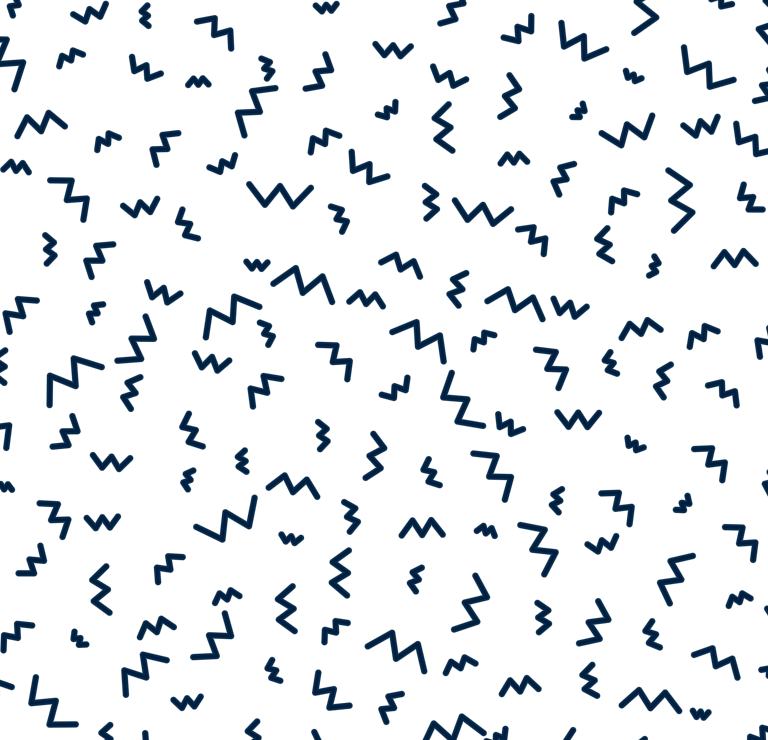
A Shadertoy shader for this pattern:

```glsl
// Scattered navy zigzag strokes with round ends on a white ground.
// Each cell of a turned, gently warped grid holds one zigzag; large and
// small marks alternate, so they keep clear of one another at any angle.

const float CELL_SIZE = 0.085;     // grid pitch, in canvas heights
const float STROKE_RADIUS = 0.0042; // half stroke width, in canvas heights
const float GRID_TURN = 0.31;
const float TAU = 6.2831853;

const vec3 PAPER = vec3(1.0);
const vec3 INK_CORE = vec3(0.0, 0.115, 0.245);
const vec3 INK_RIM = vec3(0.02, 0.16, 0.29);

// Four independent random values per cell
vec4 hash42(vec2 p) {
    vec4 q = fract(p.xyxy * vec4(0.1031, 0.1030, 0.0973, 0.1099));
    q += dot(q, q.wzxy + 33.33);
    return fract((q.xxyz + q.yzzw) * q.zywx);
}

mat2 rotation(float angle) {
    float c = cos(angle), s = sin(angle);
    return mat2(c, s, -s, c);
}

float segmentDistance(vec2 p, vec2 a, vec2 b) {
    vec2 ap = p - a, ab = b - a;
    return length(ap - ab * clamp(dot(ap, ab) / dot(ab, ab), 0.0, 1.0));
}

// Vertex 0..4 of a W spanning -1..1, with slightly wider outer arms
vec2 zigzagVertex(int index, float height) {
    float t = float(index) * 0.5 - 1.0;
    float side = index % 2 == 0 ? 1.0 : -1.0;
    return vec2(t * (0.82 + 0.18 * abs(t)), side * height);
}

float zigzagDistance(vec2 p, float height) {
    float d = 1e3;
    for (int i = 0; i < 4; i++) {
        d = min(d, segmentDistance(p, zigzagVertex(i, height), zigzagVertex(i + 1, height)));
    }
    return d;
}

// Half length of a mark in cells: large on even cells, small on odd ones
float markSize(vec2 cell, float rnd) {
    bool large = mod(cell.x + cell.y, 2.0) < 0.5;
    return large ? mix(0.26, 0.52, pow(rnd, 1.2)) : mix(0.125, 0.29, rnd);
}

// Cell centre, moved by a smooth warp and by a jitter that small marks get more of
vec2 markCentre(vec2 cell, float size, vec2 rnd) {
    vec2 warp = 0.28 * sin(cell.yx * vec2(0.73, 0.61) + vec2(0.4, 2.1));
    float jitter = 0.36 - 0.55 * size;
    float angle = TAU * rnd.x;
    return cell + 0.5 + warp + jitter * sqrt(rnd.y) * vec2(cos(angle), sin(angle));
}

// Distance to the nearest stroke centre line, in cells
float patternDistance(vec2 p) {
    vec2 home = floor(p);
    float d = 1e3;
    for (int y = -2; y <= 2; y++) {
        for (int x = -2; x <= 2; x++) {
            vec2 cell = home + vec2(x, y);
            vec4 rnd = hash42(cell + 71.0);
            float size = markSize(cell, rnd.x);
            vec2 local = p - markCentre(cell, size, rnd.yz);
            local = rotation(TAU * rnd.w) * local / size;
            float height = mix(0.29, 0.37, fract(rnd.x * 17.0 + rnd.w));
            d = min(d, size * zigzagDistance(local, height));
        }
    }
    return d;
}

void mainImage(out vec4 fragColor, in vec2 fragCoord) {
    vec2 uv = fragCoord / iResolution.y;
    vec2 grid = rotation(GRID_TURN) * uv / CELL_SIZE;
    float d = patternDistance(grid) * CELL_SIZE;

    // Ink is a touch lighter towards the rim; the edge fades over about a pixel
    float soften = 0.8 / iResolution.y;
    vec3 ink = mix(INK_CORE, INK_RIM, smoothstep(0.15, 0.6, d / STROKE_RADIUS));
    float paperAmount = smoothstep(-soften, soften, d - STROKE_RADIUS);
    fragColor = vec4(mix(ink, PAPER, paperAmount), 1.0);
}
```
